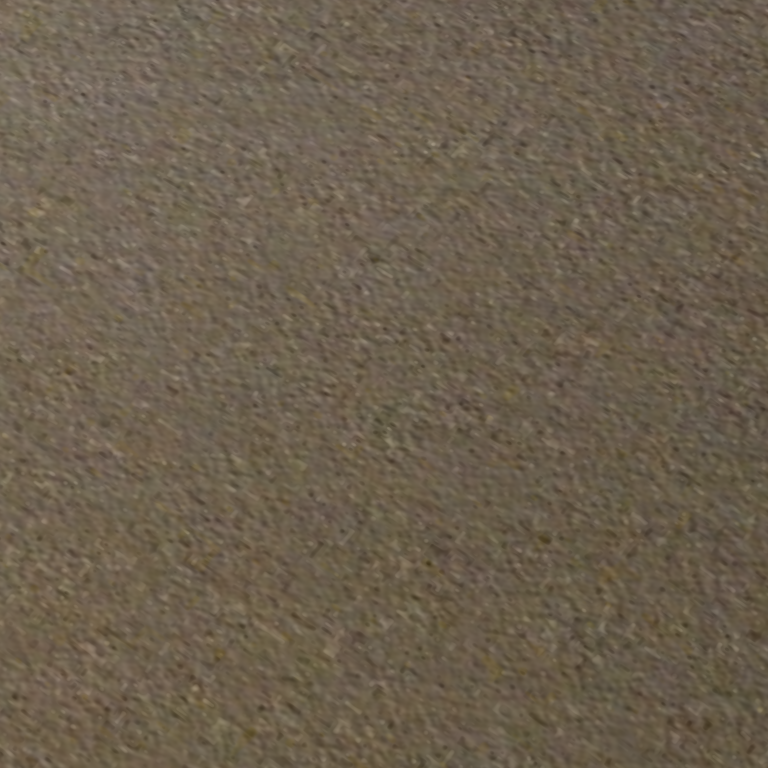
This texture is drawn by a Shadertoy shader. Its source:

```glsl
float hash(vec2 cell, float seed) {
    return fract(sin(dot(cell, vec2(127.1, 311.7)) + seed * 74.7) * 43758.5453);
}

// Smooth value noise, centred on zero
float noise(vec2 p, float seed) {
    vec2 cell = floor(p);
    vec2 f = fract(p);
    f = f * f * (3.0 - 2.0 * f);
    float low = mix(hash(cell, seed), hash(cell + vec2(1, 0), seed), f.x);
    float high = mix(hash(cell + vec2(0, 1), seed), hash(cell + vec2(1, 1), seed), f.x);
    return mix(low, high, f.y) - 0.5;
}

float fractalNoise(vec2 p, float seed) {
    float sum = 0.0;
    float weight = 0.6;
    for (int i = 0; i < 3; i++) {
        sum += weight * noise(p, seed + float(i));
        p = p * 2.03 + 7.3;
        weight *= 0.5;
    }
    return sum;
}

vec2 rotate(vec2 p, float angle) {
    float c = cos(angle);
    float s = sin(angle);
    return vec2(c * p.x - s * p.y, s * p.x + c * p.y);
}

// Grain slightly stretched along a falling diagonal
float grain(vec2 p, float frequency, float angle, float seed) {
    return noise(rotate(p, angle) * frequency * vec2(0.82, 1.12), seed);
}

// Each crumb is lit on one side and shaded on the other
float relief(vec2 p, float frequency, float angle, float seed) {
    vec2 shift = vec2(0.75, 0.45) / frequency;
    return grain(p, frequency, angle, seed) - grain(p + shift, frequency, angle, seed);
}

// Light falls off from the upper left to the lower right
vec3 soilColor(vec2 uv) {
    vec3 bottom = mix(vec3(0.435, 0.379, 0.298), vec3(0.382, 0.338, 0.270), uv.x);
    vec3 top = mix(vec3(0.472, 0.428, 0.372), vec3(0.410, 0.363, 0.304), uv.x);
    return mix(bottom, top, smoothstep(0.0, 1.1, uv.y));
}

// Brightness of the crumbs, with soft pale and dark flecks
float crumbs(vec2 p) {
    float tone = 0.065 * relief(p, 112.0, 0.6, 1.0);
    tone += 0.055 * relief(p, 165.0, 0.4, 2.0);
    tone += 0.055 * grain(p, 140.0, 0.5, 4.0);
    float fleck = grain(p, 115.0, 0.65, 3.0);
    tone += 0.075 * smoothstep(0.2, 0.5, fleck);
    tone -= 0.065 * smoothstep(0.2, 0.5, -fleck);
    return tone;
}

// Green-magenta and yellow-blue drift at nearly constant brightness
vec3 tint(vec2 p) {
    float green = 0.028 * fractalNoise(p * 20.0, 11.0) + 0.024 * grain(p, 60.0, 0.6, 15.0);
    float yellow = 0.038 * fractalNoise(p * 15.0, 21.0) + 0.036 * grain(p, 65.0, 0.6, 25.0);
    yellow += 0.04 * smoothstep(0.33, 0.48, grain(p, 50.0, 0.7, 31.0));
    return green * vec3(-0.7, 0.4, -0.3) + yellow * vec3(0.3, 0.1, -1.0);
}

void mainImage(out vec4 fragColor, in vec2 fragCoord) {
    vec2 uv = fragCoord / iResolution.xy;

    // Grain tightens toward the far edge
    vec2 ground = vec2(uv.x, uv.y + 0.16 * uv.y * uv.y);

    // Broad patches and faint level furrows
    float patches = 0.018 * fractalNoise(uv * vec2(6.0, 11.0), 41.0);
    float sway = 0.012 * noise(uv * vec2(4.0, 6.0), 51.0);
    float furrows = noise(vec2(uv.x * 3.0, (uv.y + sway) * 52.0), 52.0);
    furrows *= mix(0.014, 0.034, smoothstep(0.5, 1.0, uv.y));

    // Roughness varies between worn and crumbly areas
    float roughness = 1.0 + 1.0 * fractalNoise(uv * vec2(16.0, 26.0), 61.0);

    vec3 color = soilColor(uv) + patches + furrows;
    color += crumbs(ground) * roughness * vec3(1.0, 0.99, 0.94);
    color += tint(ground);
    fragColor = vec4(clamp(color, 0.0, 1.0), 1.0);
}
```
